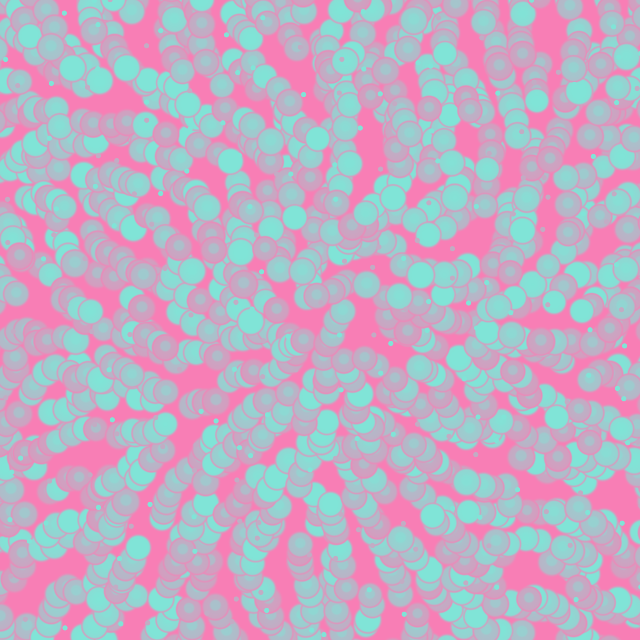
Write a WebGL 1 fragment shader that draws this pattern.

```glsl
precision highp float;
// Short chains of overlapping soft mint discs drifting around a centre on pink, with tiny loose dots.

uniform vec2 u_resolution;

const vec3 PINK = vec3(0.972, 0.495, 0.708);
const vec3 MINT = vec3(0.500, 0.895, 0.842);

const vec2  FOCUS = vec2(0.52, 0.52);  // point the chains stream towards
const float CHAIN_CELL = 0.057;        // one chain is seeded per cell
const float CHAIN_JITTER = 0.9;
const float DISC_RADIUS = 0.0203;
const float DISC_STEP = 0.0205;        // mean spacing of discs along a chain
const int   DISCS_PER_CHAIN = 4;
const float SCATTER = 0.011;           // sideways spread of the discs
const float TURN = 2.4;                // how far the flow strays from radial
const float TURN_SCALE = 5.0;
const float BEND = 14.0;               // curvature of a chain
const float PALEST = 0.36;             // mint share of the pinkest disc
const float RIM_TINT = 0.28;           // rim strength relative to the body
const float SPOT_GAIN = 0.38;          // brightness of the spot inside pinkish discs
const float DOT_CELL = 0.055;
const float DOT_RADIUS = 0.0041;
const float DOT_CHANCE = 0.6;

float hash(vec2 p) {
  return fract(sin(dot(p, vec2(127.1, 311.7))) * 43758.5453);
}

vec2 hash2(vec2 p) {
  return vec2(hash(p), hash(p + 57.3));
}

float noise(vec2 p) {
  vec2 cell = floor(p);
  vec2 f = fract(p);
  f = f * f * (3.0 - 2.0 * f);
  float low = mix(hash(cell), hash(cell + vec2(1.0, 0.0)), f.x);
  float high = mix(hash(cell + vec2(0.0, 1.0)), hash(cell + vec2(1.0, 1.0)), f.x);
  return mix(low, high, f.y);
}

// Unit direction of the flow, pointing roughly at the focus.
vec2 flow(vec2 p) {
  vec2 toFocus = FOCUS - p;
  float turn = TURN * (noise(p * TURN_SCALE + 11.0) - 0.5);
  float angle = atan(toFocus.y, toFocus.x + 1e-5) + turn;
  return vec2(cos(angle), sin(angle));
}

// Lays one disc over the tint; d is the distance in radii.
float paintDisc(float tint, float d, float spotDistance, float body) {
  float spot = 1.0 - smoothstep(0.32, 0.50, spotDistance);
  float fill = body - 0.08 * d * d + SPOT_GAIN * spot * (1.0 - body);
  fill = mix(fill, body * RIM_TINT, smoothstep(0.85, 1.04, d));
  float cover = 1.0 - smoothstep(0.97, 1.14, d);
  return mix(tint, fill, cover);
}

// Paints the discs of one chain, the end nearest the focus on top.
float paintChain(float tint, vec2 p, vec2 cell) {
  vec2 seed = (cell + 0.5 + CHAIN_JITTER * (hash2(cell) - 0.5)) * CHAIN_CELL;
  vec2 along = flow(seed);
  vec2 across = vec2(-along.y, along.x);
  float bend = BEND * (hash(cell + 23.9) - 0.5);
  float spacing = DISC_STEP * mix(0.6, 1.4, hash(cell + 31.3));
  float chainShade = hash(cell + 13.7);
  for (int k = 0; k < DISCS_PER_CHAIN; k++) {
    float index = float(k);
    vec2 id = cell + vec2(index * 3.17 + 40.0, index * 7.31);
    vec2 jitter = hash2(id) - 0.5;
    float s = (index - 0.5 * float(DISCS_PER_CHAIN - 1) + 0.6 * jitter.x) * spacing;
    vec2 centre = seed + along * s + across * (bend * s * s + SCATTER * jitter.y);
    float radius = DISC_RADIUS * (0.92 + 0.14 * hash(id + 5.1));
    vec2 offset = (p - centre) / radius;
    float shade = smoothstep(0.12, 0.92, mix(hash(id + 9.7), chainShade, 0.3));
    float body = mix(1.04, PALEST, shade);
    tint = paintDisc(tint, length(offset), length(offset - vec2(0.0, 0.12)), body);
  }
  return tint;
}

// Sparse small dots, some mint and some mauve.
float paintDots(float tint, vec2 p) {
  vec2 cell = floor(p / DOT_CELL);
  vec2 centre = (cell + 0.1 + 0.8 * hash2(cell + 71.0)) * DOT_CELL;
  float d = length(p - centre) / DOT_RADIUS;
  float present = step(hash(cell + 83.0), DOT_CHANCE);
  float dotTint = mix(0.45, 1.0, step(0.45, hash(cell + 97.0)));
  return mix(tint, dotTint, present * (1.0 - smoothstep(0.8, 1.15, d)));
}

void main() {
  vec2 p = gl_FragCoord.xy / min(u_resolution.x, u_resolution.y);
  vec2 home = floor(p / CHAIN_CELL);
  float tint = 0.0;  // 0 is pink ground, 1 is full mint

  // Cells are visited in one global order, so overlaps agree between pixels.
  for (int j = -2; j <= 2; j++) {
    for (int i = -2; i <= 2; i++) {
      tint = paintChain(tint, p, home + vec2(float(i), float(j)));
    }
  }
  tint = paintDots(tint, p);
  gl_FragColor = vec4(mix(PINK, MINT, clamp(tint, 0.0, 1.0)), 1.0);
}
```
